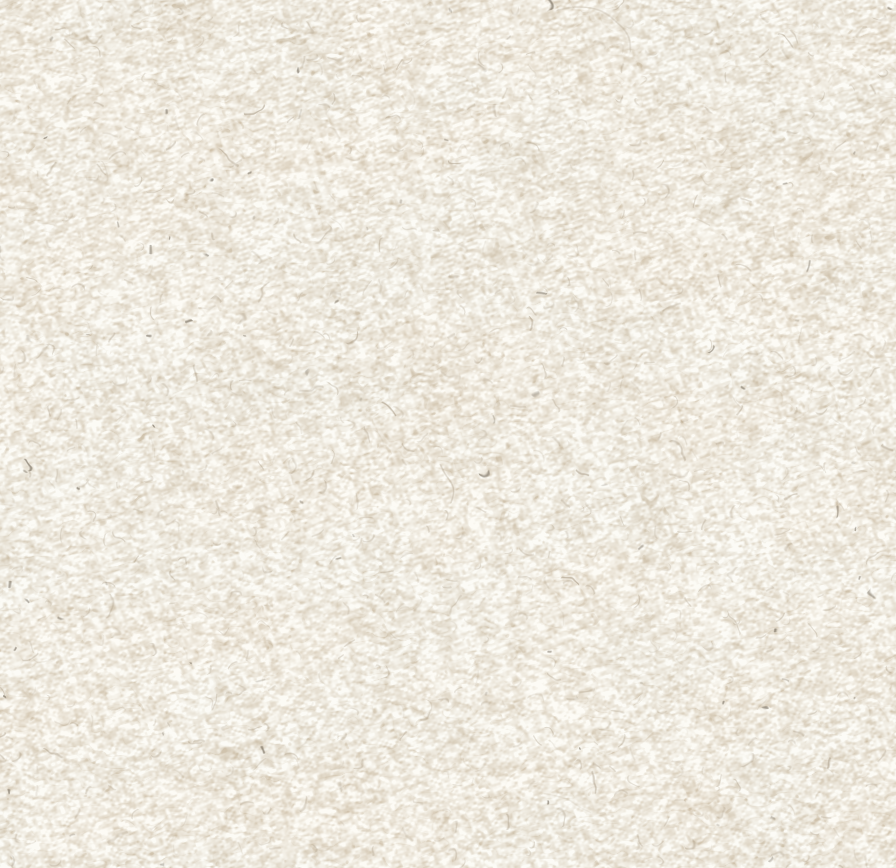
Give the GLSL for this texture, as a WebGL 2 fragment shader.

```glsl
#version 300 es
precision highp float;

uniform vec2 u_resolution;
out vec4 fragColor;

float hash(vec2 p) {
    return fract(sin(dot(p, vec2(127.1, 311.7))) * 43758.5453);
}

// Smooth value noise, centred on zero
float noise(vec2 p) {
    vec2 i = floor(p), f = fract(p);
    f = f * f * (3.0 - 2.0 * f);
    float low = mix(hash(i), hash(i + vec2(1, 0)), f.x);
    float high = mix(hash(i + vec2(0, 1)), hash(i + vec2(1, 1)), f.x);
    return mix(low, high, f.y) - 0.5;
}

vec2 turn(vec2 p, float angle) {
    return mat2(cos(angle), -sin(angle), sin(angle), cos(angle)) * p;
}

// Scattered bent threads, one candidate per cell; size is half length, half width
float fibres(vec2 p, float cells, vec2 size, float bend, float chance, float seed) {
    float px = 1.0 / u_resolution.y;
    float ink = 0.0;
    vec2 home = floor(p * cells);
    for (int y = -1; y <= 1; y++) {
        for (int x = -1; x <= 1; x++) {
            vec2 id = home + vec2(x, y);
            vec2 key = id + seed;
            if (hash(key) > chance) continue;
            vec2 centre = (id + vec2(hash(key + 3.1), hash(key + 7.7))) / cells;
            vec2 q = turn(p - centre, 3.14159 * hash(key + 11.3));
            float halfLength = size.x * mix(0.35, 1.0, hash(key + 17.9));
            float curve = bend * (hash(key + 23.3) - 0.3) / halfLength;
            q.y -= curve * (q.x * q.x - 0.4 * halfLength * halfLength);
            q.y /= sqrt(1.0 + 4.0 * curve * curve * q.x * q.x);
            float d = length(vec2(max(abs(q.x) - halfLength, 0.0), q.y));
            float line = 1.0 - smoothstep(max(size.y - px, 0.0), size.y + px, d);
            ink = max(ink, line * mix(0.25, 1.0, hash(key + 29.7)));
        }
    }
    return ink;
}

void main() {
    vec2 p = gl_FragCoord.xy / u_resolution.y;

    // Warps keep the grain wavy and the threads ragged
    vec2 w = p + 0.008 * vec2(noise(p * 48.0), noise(p * 40.0 + 19.0));
    vec2 ragged = w + 0.004 * vec2(noise(p * 130.0 + 7.0), noise(p * 120.0 + 53.0));

    // Pulp tone from broad to fine, each layer turned to hide its lattice
    float clouds = noise(turn(w, 0.3) * vec2(5, 9) + 5.0);
    float patches = noise(turn(w, -0.2) * vec2(28, 50) + 31.0);
    float tone = 0.83 + 0.08 * clouds + 0.13 * patches;
    tone += 0.2 * noise(turn(ragged, 0.15) * vec2(60, 125) + 41.0);
    tone += 0.72 * noise(turn(ragged, -0.12) * vec2(120, 235) + 47.0);
    tone += 0.95 * noise(turn(p, 0.35) * vec2(265, 340) + 71.0);

    // Thin creases along the grain
    float ridge = 1.0 - abs(2.0 * noise(turn(ragged, 0.08) * vec2(55, 140) + 83.0));
    tone -= 0.42 * pow(ridge, 4.0) * (0.8 - 0.5 * patches);

    // Tiny darker flecks, thicker inside the patches
    float fleck = noise(turn(ragged, 0.5) * vec2(130, 165) + 131.0) - 0.15 * patches;
    tone -= 0.55 * smoothstep(0.24, 0.5, fleck);
    tone = clamp(tone, -0.4, 1.18);
    vec3 colour = mix(vec3(0.86, 0.82, 0.75), vec3(0.97, 0.96, 0.93), tone);

    // Faint drift between rosy and greenish pulp
    colour += vec3(0.006, -0.001, -0.006) * noise(turn(w, 0.4) * vec2(13, 21) + 97.0);

    // Pale curls, stray threads and long hairs
    float threads = 0.25 * fibres(ragged, 40.0, vec2(0.008, 0.0008), 0.9, 0.45, 13.0);
    threads = max(threads, 0.42 * fibres(ragged, 15.0, vec2(0.014, 0.0009), 0.7, 0.2, 59.0));
    threads = max(threads, 0.3 * fibres(w, 5.0, vec2(0.05, 0.0008), 0.7, 0.2, 113.0));
    colour = mix(colour, vec3(0.56, 0.49, 0.39), threads);

    // Dark specks and short splinters
    float specks = 0.6 * fibres(ragged, 24.0, vec2(0.0015, 0.0012), 0.0, 0.13, 151.0);
    specks = max(specks, 0.55 * fibres(ragged, 12.0, vec2(0.006, 0.0011), 0.4, 0.15, 197.0));
    colour = mix(colour, vec3(0.38, 0.34, 0.28), specks);

    fragColor = vec4(colour, 1.0);
}
```
